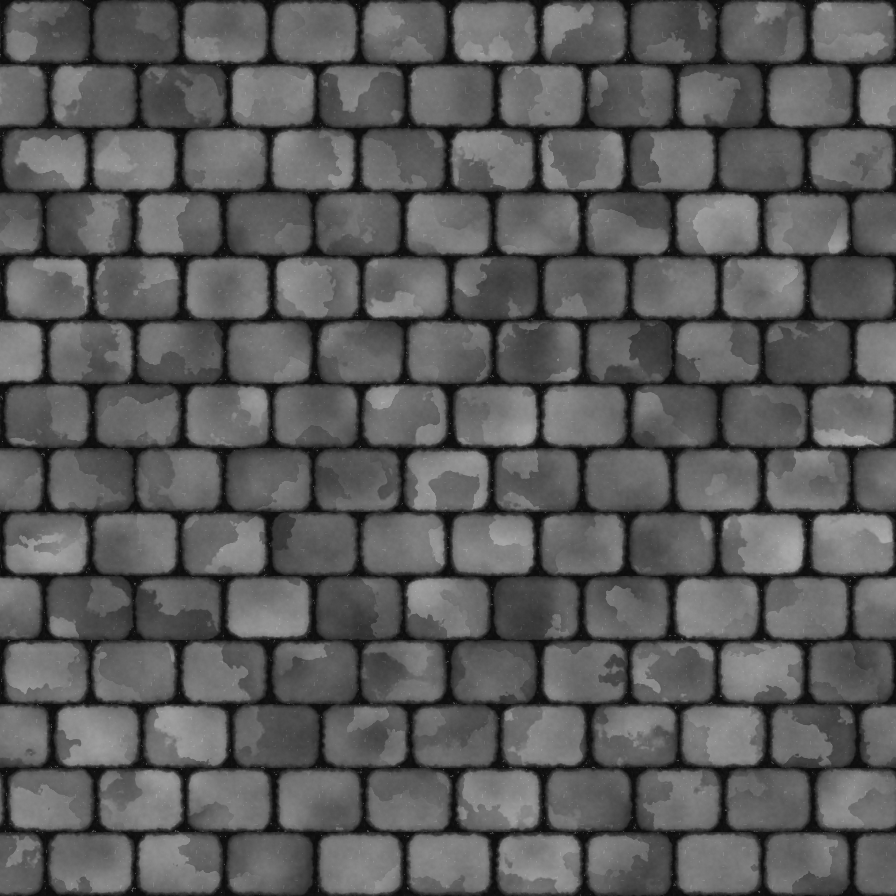
A WebGL 2 fragment shader for this texture:

```glsl
#version 300 es
precision highp float;

uniform vec2 u_resolution;
out vec4 outColor;

const vec2 GRID = vec2(10.0, 14.0);
const vec2 STONE_HALF = vec2(0.0463, 0.0339);
const float CORNER_RADIUS = 0.0135;
const vec3 JOINT_COLOR = vec3(0.045);
const vec3 RIM_COLOR = vec3(0.20);

float hash(vec2 p) {
    return fract(sin(dot(p, vec2(127.1, 311.7))) * 43758.5453);
}

float noise(vec2 p) {
    vec2 i = floor(p);
    vec2 f = fract(p);
    f = f * f * (3.0 - 2.0 * f);
    float low = mix(hash(i), hash(i + vec2(1.0, 0.0)), f.x);
    float high = mix(hash(i + vec2(0.0, 1.0)), hash(i + vec2(1.0)), f.x);
    return mix(low, high, f.y);
}

float fbm(vec2 p) {
    float sum = 0.0;
    float weight = 0.5;
    for (int i = 0; i < 4; i++) {
        sum += weight * noise(p);
        p = mat2(1.6, 1.2, -1.2, 1.6) * p + 7.3;
        weight *= 0.5;
    }
    return sum / 0.9375;
}

float roundedBox(vec2 p, vec2 halfSize, float radius) {
    vec2 q = abs(p) - halfSize + radius;
    return length(max(q, 0.0)) + min(max(q.x, q.y), 0.0) - radius;
}

// Signed distance to a bowed stone with a ragged outline
float stoneDistance(vec2 p, vec2 seed) {
    vec2 jitter = vec2(hash(seed + 3.1), hash(seed + 8.7)) - 0.5;
    p -= jitter * vec2(0.0020, 0.0008);
    vec2 bow = p.yx / STONE_HALF.yx;
    vec2 halfSize = STONE_HALF - vec2(0.0018, 0.0008) * min(bow * bow, 1.0);
    float ragged = fbm(p * 190.0 + seed * 5.0) - 0.5;
    float wobble = noise(p * 60.0 + seed * 9.0) - 0.5;
    return roundedBox(p, halfSize, CORNER_RADIUS) + 0.0042 * ragged + 0.0012 * wobble;
}

// Grey value of a stone face: soft clouds, sharp-edged stains, grain and specks
float stoneTone(vec2 p, vec2 seed) {
    vec2 q = p * 21.0 + seed * 13.7;
    vec2 warp = vec2(fbm(q * 2.5 + 4.0), fbm(q * 2.5 + 19.0)) - 0.5;
    float cloud = noise(q + 0.35 * warp) - 0.5;
    float stainField = noise(q * 1.15 + 1.1 * warp + 31.0);
    float stain = smoothstep(0.50, 0.55, stainField);
    float fade = noise(q * 0.9 + 53.0);
    float grain = fbm(p * 240.0 + seed) - 0.5;
    float speck = smoothstep(0.90, 0.97, noise(p * 330.0 + seed * 3.0));
    float tone = 0.425 + 0.17 * (hash(seed) - 0.5);
    tone += 0.20 * cloud + 0.19 * (stain - 0.5) * fade;
    return tone + 0.05 * grain + 0.06 * speck + 0.05 * (warp.x + warp.y);
}

void main() {
    vec2 uv = gl_FragCoord.xy / u_resolution;

    // Running bond with a slight drift per row
    vec2 cell = uv * GRID;
    float row = floor(cell.y);
    float drift = hash(vec2(row, 4.0));
    cell.x -= 0.5 * (1.0 - mod(row, 2.0)) + 0.11 * drift * drift;
    vec2 seed = vec2(mod(floor(cell.x), GRID.x), row) + 1.0;
    vec2 local = (fract(cell) - 0.5) / GRID;

    // Joint with sparse grit
    float dist = stoneDistance(local, seed);
    float pixel = 1.0 / u_resolution.y;
    float grit = fbm(local * 260.0 + seed * 2.0);
    vec3 joint = JOINT_COLOR + 0.07 * grit * grit;
    joint += 0.22 * smoothstep(0.74, 0.84, grit);

    // Stone face darkening into a worn rim, then the joint
    vec3 color = vec3(stoneTone(local, seed));
    color *= 1.0 - 0.14 * smoothstep(-0.008, -0.001, dist);
    color = mix(color, RIM_COLOR, smoothstep(-0.0018 - pixel, 0.0004, dist));
    color = mix(color, joint, smoothstep(-0.0003, 0.0022 + pixel, dist));
    outColor = vec4(color, 1.0);
}
```
